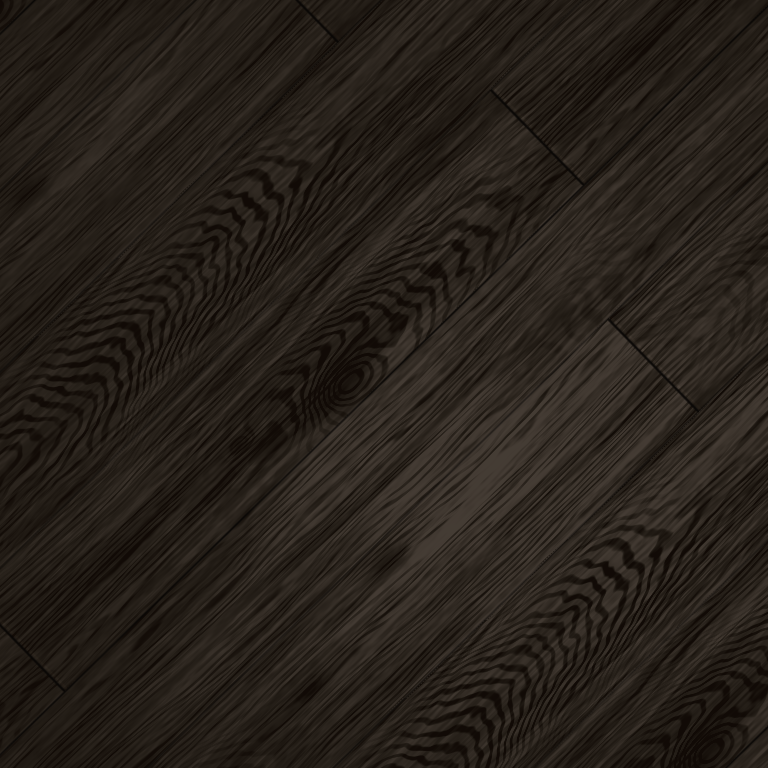
A WebGL 2 fragment shader for this texture:

```glsl
#version 300 es
precision highp float;
uniform vec2 u_resolution;
out vec4 fragColor;

const float TILT = 0.773;           // plank direction in radians
const float REPEAT = 0.672;         // four planks side by side
const float FIRST_EDGE = -0.303;
const vec3 DARK_WOOD = vec3(0.066, 0.040, 0.022);
const vec3 MID_WOOD = vec3(0.130, 0.107, 0.082);
const vec3 PALE_WOOD = vec3(0.268, 0.234, 0.204);
const vec3 GAP_COLOR = vec3(0.030, 0.022, 0.016);

// Lower edge of each plank row within one repeat
const float EDGES[5] = float[5](0.0, 0.169, 0.315, 0.489, 0.672);
// Per row: end joint position, plank length, base tone, seam strength
const vec4 ROWS[4] = vec4[4](
    vec4(0.975, 0.944, 0.55, 0.65), vec4(1.450, 1.888, 0.51, 0.60),
    vec4(1.074, 0.944, 0.50, 0.95), vec4(1.300, 1.888, 0.50, 0.45));
// Per row: arch start, arch end, arch axis, ring strength
const vec4 ARCHES[4] = vec4[4](
    vec4(0.10, 0.25, 0.070, 0.35), vec4(0.90, 1.05, 0.200, 0.20),
    vec4(0.64, 0.96, 0.365, 0.85), vec4(0.30, 0.84, 0.586, 1.05));
// Knots: position along, position across, radius, darkness
const vec4 KNOTS[4] = vec4[4](
    vec4(0.669, 0.346, 0.034, 0.30), vec4(0.552, 0.143, 0.018, 0.32),
    vec4(0.517, 0.386, 0.011, 0.28), vec4(0.360, 0.094, 0.012, 0.28));

float hash(vec2 p) {
    return fract(sin(dot(p, vec2(127.1, 311.7))) * 43758.5453);
}

float noise(vec2 p) {
    vec2 i = floor(p), f = fract(p);
    f = f * f * (3.0 - 2.0 * f);
    return mix(mix(hash(i), hash(i + vec2(1, 0)), f.x),
               mix(hash(i + vec2(0, 1)), hash(i + vec2(1, 1)), f.x), f.y);
}

float fbm(vec2 p) {
    float sum = 0.0, gain = 0.5;
    for (int i = 0; i < 4; i++) {
        sum += gain * noise(p);
        p = p * 2.03 + 17.3;
        gain *= 0.5;
    }
    return sum;
}

float softLine(float dist, float halfWidth, float soft) {
    return 1.0 - smoothstep(halfWidth - soft, halfWidth + soft, abs(dist));
}

// x: ring bulge, y: darkening around the knots
vec2 knotField(vec2 p) {
    vec2 sum = vec2(0.0);
    for (int i = 0; i < 4; i++) {
        vec4 k = KNOTS[i];
        vec2 d = (p - k.xy) / (k.z * vec2(1.7, 0.9));
        float falloff = exp(-dot(d, d));
        sum += falloff * vec2(k.z * 190.0, k.w);
    }
    return sum;
}

// Growth rings: nested arches that run out into straight lines
float ringPhase(vec2 p, vec4 arch, float bulge) {
    float span = arch.y - arch.x;
    float along = span * smoothstep(arch.x - 0.1, arch.y + 0.1, p.x);
    float across = p.y - arch.z + 0.055 * (fbm(p * vec2(5.0, 7.0)) - 0.47);
    float wobble = 3.0 * fbm(p * vec2(7.0, 22.0)) + 0.35 * noise(p * vec2(60.0, 110.0));
    return 38.0 * (along + 26.0 * across * across) + wobble + bulge;
}

// Thin dark lines, faded where they grow too dense to draw
float phaseLines(float phase, float low, float high) {
    float wave = 0.5 + 0.5 * sin(6.28318 * phase);
    float visible = 1.0 - smoothstep(0.45, 1.0, fwidth(phase));
    return visible * smoothstep(low, high, wave);
}

// Long parallel pores, broken up in places
float poreLines(vec2 p) {
    float drift = 7.0 * fbm(p * vec2(2.5, 14.0)) + 1.1 * noise(p * vec2(9.0, 90.0));
    float lines = phaseLines(145.0 * p.y + drift, 0.35, 0.95);
    return lines * smoothstep(0.15, 0.65, noise(p * vec2(11.0, 130.0) + 3.0));
}

// Fine fibres along the plank, centred on zero
float fibres(vec2 p) {
    float bend = 0.012 * noise(p * vec2(3.0, 8.0));
    vec2 q = vec2(p.x, p.y + bend);
    float fine = smoothstep(0.15, 0.85, noise(q * vec2(8.0, 290.0)));
    return fine + 0.7 * noise(q * vec2(80.0, 340.0)) - 0.85;
}

// Soft light, strongest right of the centre
float lighting(vec2 uv) {
    vec2 d = (uv - vec2(0.74, 0.42)) * vec2(0.95, 1.1);
    return mix(0.53, 1.10, exp(-2.4 * dot(d, d)));
}

void main() {
    vec2 uv = gl_FragCoord.xy / u_resolution;
    float pixel = 1.0 / min(u_resolution.x, u_resolution.y);
    vec2 dir = vec2(cos(TILT), sin(TILT));
    vec2 p = vec2(dot(uv, dir), dot(uv, vec2(-dir.y, dir.x)));

    // Find the plank row and fold both axes into one plank
    p.y = mod(p.y - FIRST_EDGE, REPEAT);
    int row = 0;
    for (int i = 1; i < 4; i++) row += int(p.y >= EDGES[i]);
    vec4 plank = ROWS[row];
    vec4 arch = ARCHES[row];
    float along = mod(p.x - plank.x, plank.y);
    p.x = plank.x - plank.y + along;

    // Grain
    vec2 knots = knotField(p);
    float rings = phaseLines(ringPhase(p, arch, knots.x), 0.40, 0.92);
    float inArch = smoothstep(arch.x - 0.15, arch.x + 0.05, p.x)
                 * (1.0 - smoothstep(arch.y - 0.05, arch.y + 0.12, p.x));
    inArch *= 1.0 - smoothstep(0.045, 0.085, abs(p.y - arch.z));
    float patchy = 0.35 + 1.0 * noise(p * vec2(8.0, 28.0));
    float ringDepth = arch.w * patchy * mix(0.25, 1.0, inArch);
    float blotch = fbm(p * vec2(3.0, 13.0)) - 0.47;
    float streak = smoothstep(0.58, 0.85, noise(p * vec2(3.0, 30.0) + 5.0));

    float tone = plank.z + 0.08 * (along / plank.y - 0.5) + 0.36 * blotch;
    tone += 0.22 * fibres(p) + 0.07;
    tone -= 0.30 * poreLines(p) * (1.0 - 0.75 * inArch);
    tone -= 0.42 * rings * ringDepth + 0.13 * streak + knots.y;
    tone = clamp(tone * lighting(uv), 0.0, 1.0);
    vec3 color = mix(DARK_WOOD, MID_WOOD, smoothstep(0.0, 0.36, tone));
    color = mix(color, PALE_WOOD, smoothstep(0.26, 0.84, tone));

    // Gaps between rows and at plank ends, with a faint worn rim
    float below = p.y - EDGES[row];
    float above = EDGES[row + 1] - p.y;
    float nextSeam = ROWS[(row + 1) % 4].w;
    float seam = max(plank.w * softLine(below, 0.0012, pixel),
                     nextSeam * softLine(above, 0.0012, pixel));
    seam *= 0.7 + 0.3 * noise(p * vec2(14.0, 3.0));
    float joint = softLine(min(along, plank.y - along), 0.0015, pixel);
    float rim = softLine(along - 0.0045, 0.0012, pixel);
    color *= 1.0 + 0.15 * rim;
    color = mix(color, GAP_COLOR, max(seam, 0.9 * joint));
    fragColor = vec4(color, 1.0);
}
```
